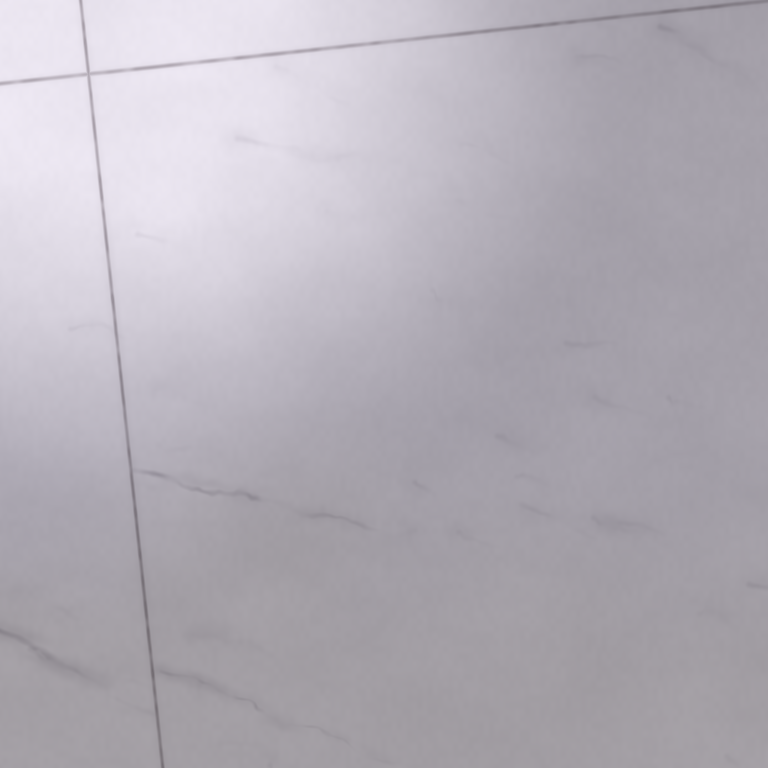
Give the GLSL for this texture, as a Shadertoy shader.

```glsl
const vec3 STONE = vec3(0.637, 0.620, 0.642);
const vec3 COOL_STONE = vec3(0.648, 0.632, 0.676);
const vec3 GLARE = vec3(0.920, 0.900, 0.942);
const vec3 JOINT_TINT = vec3(0.72, 0.70, 0.71);
const vec3 VEIN_TINT = vec3(0.78, 0.77, 0.79);
const int FLECK_COUNT = 34;

float hash(vec2 p) {
    vec3 q = fract(vec3(p.xyx) * 0.1031);
    q += dot(q, q.yzx + 33.33);
    return fract((q.x + q.y) * q.z);
}

float valueNoise(vec2 p) {
    vec2 cell = floor(p);
    vec2 f = fract(p);
    f = f * f * (3.0 - 2.0 * f);
    float low = mix(hash(cell), hash(cell + vec2(1.0, 0.0)), f.x);
    float high = mix(hash(cell + vec2(0.0, 1.0)), hash(cell + vec2(1.0)), f.x);
    return mix(low, high, f.y);
}

float fbm(vec2 p) {
    float sum = 0.0;
    float amplitude = 0.5;
    for (int i = 0; i < 4; i++) {
        sum += amplitude * valueNoise(p);
        p = mat2(1.6, 1.2, -1.2, 1.6) * p + 7.3;
        amplitude *= 0.5;
    }
    return sum;
}

// Soft line of the given half width; never thinner than a pixel.
float stroke(float dist, float halfWidth, float pixel) {
    return 1.0 - smoothstep(0.0, max(halfWidth, pixel), abs(dist));
}

// Broken, wavering crack with a patchy stain, fading towards its end.
float vein(vec2 p, vec2 start, vec2 end, float halfWidth, float pixel) {
    vec2 axis = end - start;
    float t = clamp(dot(p - start, axis) / dot(axis, axis), 0.0, 1.0);
    float wobble = 0.035 * (fbm(p * 18.0 + start * 40.0) - 0.47);
    vec2 offset = p - start - axis * t;
    offset.y += wobble * smoothstep(0.0, 0.15, t);
    float dist = length(offset);
    float wear = smoothstep(0.25, 0.8, valueNoise(p * vec2(34.0, 60.0) + 3.0));
    float patches = smoothstep(0.2, 0.8, valueNoise(p * vec2(22.0, 45.0) + 17.0));
    float crack = stroke(dist, halfWidth, pixel) * (0.15 + 0.85 * wear);
    float stain = 0.55 * stroke(dist, halfWidth * 4.0, pixel) * patches;
    return (crack + stain) * (1.0 - 0.8 * t);
}

// Faint smudges scattered over the slab, mostly sloping down.
float flecks(vec2 p, float pixel) {
    float sum = 0.0;
    for (int i = 0; i < FLECK_COUNT; i++) {
        float id = float(i);
        vec2 start = vec2(hash(vec2(id, 3.0)), hash(vec2(id, 11.0)));
        float size = mix(0.02, 0.10, hash(vec2(id, 19.0)));
        float slope = mix(-0.6, 0.05, hash(vec2(id, 29.0)));
        float strength = mix(0.08, 0.26, hash(vec2(id, 37.0)));
        sum += strength * vein(p, start, start + size * vec2(1.0, slope), 0.007, pixel);
    }
    return sum;
}

// Bright reflection spreading from the upper left.
float glareAmount(vec2 p) {
    float radius = length(p - vec2(0.1, 1.0));
    radius += 0.08 * (fbm(p * 4.0) - 0.47);
    return 1.0 - smoothstep(0.19, 0.775, radius);
}

void mainImage(out vec4 fragColor, in vec2 fragCoord) {
    vec2 p = fragCoord / iResolution.xy;
    float pixel = 1.5 / min(iResolution.x, iResolution.y);

    // Signed distances to the two joints
    float upright = p.x - 0.212 + 0.107 * p.y;
    float level = p.y - 0.891 - 0.108 * p.x;
    vec2 tile = step(0.0, vec2(upright, level));

    // Stone and reflected light
    float cool = smoothstep(0.1, 0.5, p.y + 0.3 * (fbm(p * 3.0) - 0.5));
    vec3 color = mix(STONE, COOL_STONE, cool * (1.0 - 0.4 * p.x));
    color = mix(color, GLARE, glareAmount(p));
    color += 0.012 * (hash(tile + 5.0) - 0.5);

    // Cloudy mottling and fine grain
    color += 0.035 * (fbm(p * vec2(9.0, 14.0) + 21.0) - 0.47);
    color += 0.011 * (valueNoise(p * vec2(150.0, 110.0)) - 0.5);

    // Main veins, cut off at the upright joint
    float rightVeins = 0.75 * vein(p, vec2(0.175, 0.388), vec2(0.54, 0.305), 0.006, pixel)
        + 0.6 * vein(p, vec2(0.21, 0.126), vec2(0.53, 0.002), 0.004, pixel)
        + 0.3 * vein(p, vec2(0.31, 0.82), vec2(0.48, 0.79), 0.008, pixel)
        + 0.3 * vein(p, vec2(0.86, 0.965), vec2(0.98, 0.895), 0.007, pixel);
    float leftVeins = 0.55 * vein(p, vec2(0.0, 0.178), vec2(0.21, 0.068), 0.006, pixel)
        + 0.3 * vein(p, vec2(0.04, 0.155), vec2(0.2, 0.1), 0.007, pixel);
    float veins = mix(leftVeins, rightVeins, tile.x) + flecks(p, pixel);
    color *= mix(vec3(1.0), VEIN_TINT, clamp(veins, 0.0, 1.0));

    // Joints with uneven grime
    float grime = 0.55 + 0.55 * valueNoise(p * 90.0);
    float joints = max(stroke(upright, 0.0038, pixel), 0.8 * stroke(level, 0.0046, pixel));
    float shade = 0.08 * max(stroke(upright, 0.012, pixel), stroke(level, 0.010, pixel));
    color *= mix(vec3(1.0), JOINT_TINT, clamp(joints * grime + shade, 0.0, 1.0));

    fragColor = vec4(clamp(color, 0.0, 1.0), 1.0);
}
```
